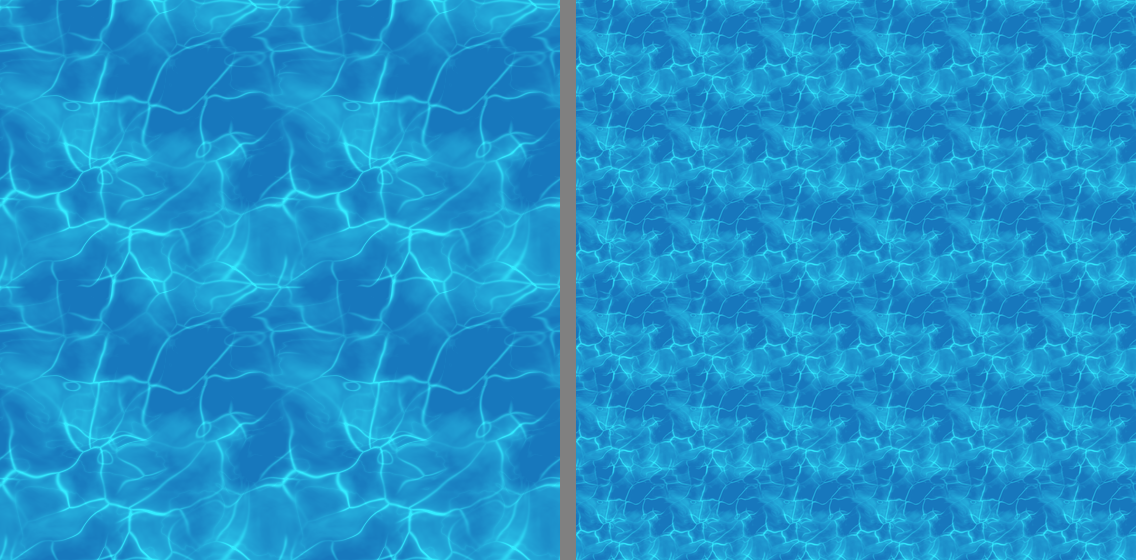
Left, the tile; right, the same tile 3 across and 3 down.
Write a three.js fragment shader that draws this texture.

```glsl
varying vec2 vUv;

const float REPEATS = 2.0;
const vec3 DEEP_BLUE = vec3(0.09, 0.47, 0.74);
const vec3 BRIGHT_CYAN = vec3(0.20, 0.92, 1.0);

float hash(vec2 p) {
  return fract(sin(dot(p, vec2(127.1, 311.7))) * 43758.5453);
}

vec2 hash2(vec2 p) {
  return vec2(hash(p), hash(p + 57.3));
}

// Value noise over one tile, wrapping after a whole number of cells
float noise(vec2 p, vec2 cells, float seed) {
  vec2 q = p * cells;
  vec2 i = floor(q);
  vec2 f = fract(q);
  f = f * f * f * (f * (f * 6.0 - 15.0) + 10.0);
  vec2 lo = mod(i, cells) + seed;
  vec2 hi = mod(i + 1.0, cells) + seed;
  return mix(mix(hash(lo), hash(vec2(hi.x, lo.y)), f.x),
             mix(hash(vec2(lo.x, hi.y)), hash(hi), f.x), f.y);
}

float fbm(vec2 p, vec2 cells, float seed) {
  float sum = 0.0;
  float weight = 0.53;
  for (int i = 0; i < 4; i++) {
    sum += weight * noise(p, cells, seed);
    cells *= 2.0;
    seed += 11.0;
    weight *= 0.5;
  }
  return sum;
}

vec2 warp(vec2 p, vec2 cells, float amount, float seed) {
  return p + amount * (vec2(noise(p, cells, seed), noise(p, cells, seed + 31.0)) - 0.5);
}

// Stretches cells along a rising diagonal
vec2 slant(vec2 r, float angle, float squeeze) {
  float c = cos(angle);
  float s = sin(angle);
  return vec2(c * r.x + s * r.y, squeeze * (c * r.y - s * r.x));
}

vec2 toCellPoint(vec2 q, vec2 offset, vec2 cells, float seed) {
  vec2 cell = floor(q) + offset;
  vec2 point = cell + 0.08 + 0.84 * hash2(mod(cell, cells) + seed);
  return slant((point - q) / cells, 0.42, 1.5);
}

// Distance to the nearest cell border, and a random tone per cell
vec2 cellBorder(vec2 p, vec2 cells, float seed) {
  vec2 q = p * cells;
  vec2 nearest = vec2(9.0);
  float tone = 0.0;
  for (int y = -2; y <= 2; y++) {
    for (int x = -2; x <= 2; x++) {
      vec2 offset = vec2(float(x), float(y));
      vec2 r = toCellPoint(q, offset, cells, seed);
      if (dot(r, r) < dot(nearest, nearest)) {
        nearest = r;
        tone = hash(mod(floor(q) + offset, cells) + seed + 83.0);
      }
    }
  }
  float border = 1.0;
  for (int y = -2; y <= 2; y++) {
    for (int x = -2; x <= 2; x++) {
      vec2 r = toCellPoint(q, vec2(float(x), float(y)), cells, seed);
      vec2 apart = r - nearest;
      if (dot(apart, apart) > 0.00001)
        border = min(border, dot(0.5 * (r + nearest), normalize(apart)));
    }
  }
  return vec2(border, tone);
}

// Thin bright core inside a soft halo
float caustic(float d, float width, float halo) {
  return 0.48 * exp(-d * d / (width * width)) + 0.18 * exp(-d / halo);
}

// Small slanted loops of light scattered over the tile
float loops(vec2 p, float width, float seed) {
  float light = 0.0;
  for (int i = 0; i < 5; i++) {
    vec2 id = vec2(float(i), seed);
    vec2 r = slant(fract(p - hash2(id) + 0.5) - 0.5, 0.4, 1.8);
    float radius = mix(0.024, 0.05, hash(id + 7.0));
    float d = abs(length(r) - radius);
    light += exp(-d * d / (width * width)) * mix(0.15, 0.35, hash(id + 19.0));
  }
  return light;
}

void main() {
  vec2 tile = vUv * REPEATS;
  vec2 bent = warp(warp(tile, vec2(5.0), 0.09, 3.0), vec2(13.0), 0.035, 9.0);
  vec2 swirl = warp(warp(tile, vec2(4.0), 0.14, 41.0), vec2(10.0), 0.06, 17.0);

  // Soft pools, upright streaks and fine ripples
  float light = -0.20 + 0.60 * fbm(swirl, vec2(5.0), 5.0);
  light += 0.20 * (noise(bent, vec2(9.0, 3.0), 23.0) - 0.5);
  light += 0.20 * (fbm(bent, vec2(16.0, 20.0), 53.0) - 0.5);

  // Main web, with cells of differing depth
  vec2 web = cellBorder(bent, vec2(5.0, 5.0), 2.0);
  float strength = mix(0.15, 1.0, smoothstep(0.25, 0.7, noise(tile, vec2(7.0), 13.0)));
  float width = mix(0.004, 0.0085, noise(tile, vec2(7.0), 29.0));
  light += 0.26 * (web.y - 0.5) * smoothstep(0.0, 0.04, web.x);
  light += strength * caustic(web.x, width, 0.022);

  // Fainter second web
  vec2 veil = cellBorder(swirl, vec2(5.0, 6.0), 61.0);
  float fade = smoothstep(0.35, 0.75, noise(tile, vec2(6.0), 37.0));
  light += 0.70 * fade * caustic(veil.x, 0.006, 0.020);
  light += 0.16 * (veil.y - 0.5) * smoothstep(0.0, 0.03, veil.x);

  // Wispy folds and loops
  float fold = 1.0 - abs(2.0 * fbm(swirl, vec2(6.0, 8.0), 71.0) - 1.0);
  light += 0.14 * pow(fold, 14.0);
  light += loops(bent, 0.006, 47.0);

  gl_FragColor = vec4(mix(DEEP_BLUE, BRIGHT_CYAN, clamp(light, 0.0, 1.0)), 1.0);
}
```
